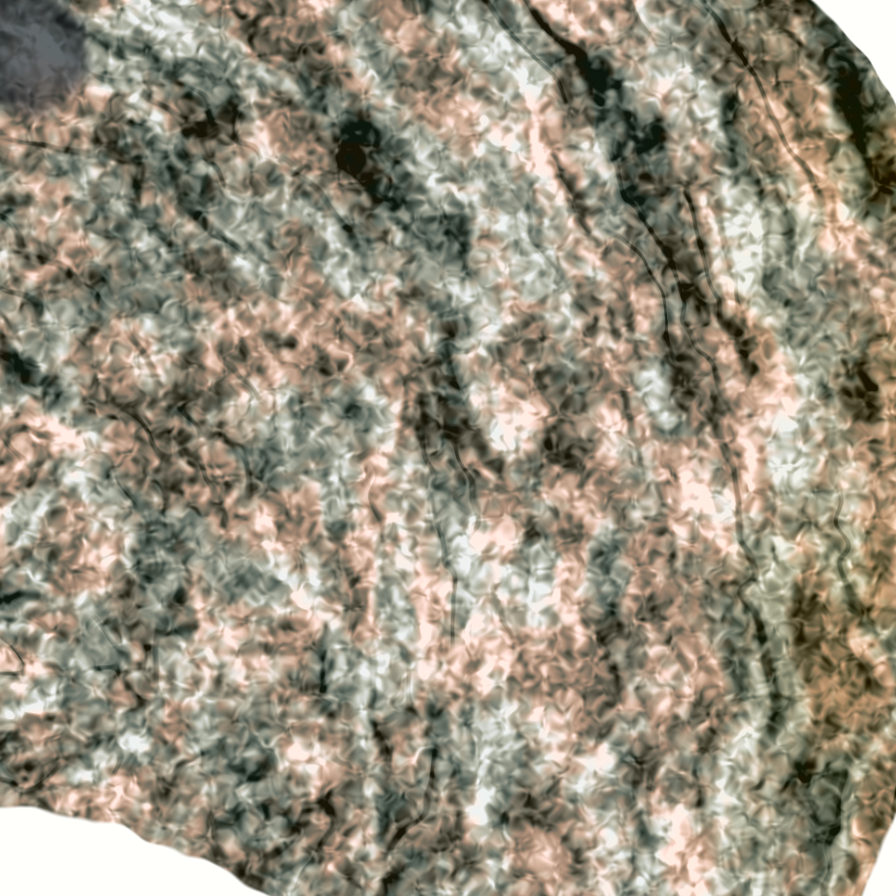
Give the GLSL for this texture, as a Shadertoy shader.

```glsl
// Foliated granite gneiss: pink and grey grains with curved dark veins, on white.

const vec2 FOLD_CENTER = vec2(-0.30, 0.25);
const vec3 PAPER = vec3(1.0, 1.0, 0.99);
const vec3 PINK_SHIFT = vec3(0.075, -0.015, -0.025);
const vec3 GREEN_SHIFT = vec3(-0.045, 0.010, 0.030);
const vec3 OCHRE_SHIFT = vec3(0.03, 0.0, -0.08);
const vec3 SLATE = vec3(0.19, 0.21, 0.22);

float hash(vec2 cell) {
    vec3 h = fract(vec3(cell.xyx) * 0.1031);
    h += dot(h, h.yzx + 33.33);
    return fract((h.x + h.y) * h.z);
}

// Smooth value noise in 0..1
float noise(vec2 p) {
    vec2 cell = floor(p), f = fract(p);
    f = f * f * (3.0 - 2.0 * f);
    float low = mix(hash(cell), hash(cell + vec2(1, 0)), f.x);
    float high = mix(hash(cell + vec2(0, 1)), hash(cell + vec2(1, 1)), f.x);
    return mix(low, high, f.y);
}

// Noise centred on zero, shifted by a seed
float grain(vec2 p, vec2 scale, float seed) {
    return noise(p * scale + seed) - 0.5;
}

vec2 warp(vec2 p, float scale, float amount, float seed) {
    vec2 offset = vec2(grain(p, vec2(scale), seed), grain(p, vec2(scale), seed + 37.0));
    return p + amount * offset;
}

// Coordinates across (x) and along (y) the curved layers
vec2 foliation(vec2 p, vec2 center) {
    vec2 d = p - center;
    return vec2(length(d), 0.85 * atan(d.y, d.x)) + 3.0;
}

// Thin broken lines along the zero level of stretched noise
float vein(vec2 q, vec2 scale, float width, float seed) {
    float line = 1.0 - smoothstep(0.3 * width, width, abs(grain(q, scale, seed)));
    return line * smoothstep(0.42, 0.68, noise(q * scale * 0.9 + seed + 71.0));
}

// Positive inside the rock, negative on the paper
float rockShape(vec2 p) {
    float d = p.x - 0.9;
    float lowerLeft = p.y - 0.095 + 1.1 * p.x * p.x;
    float upperRight = 1.0 - 0.7 * d - 4.5 * d * max(d, 0.0) - p.y;
    float lowerRight = 0.965 + 0.35 * p.y - p.x;
    return min(lowerLeft, min(upperRight, lowerRight));
}

// Brightness of the mineral mix
float rockTone(vec2 p, vec2 q) {
    mat2 turn = mat2(0.8, 0.6, -0.6, 0.8);
    vec2 g = turn * warp(p, 70.0, 0.010, 5.0) + 2.0;
    float tone = 0.645;
    tone += 0.30 * grain(q, vec2(13.0, 6.0), 11.0);
    tone += 0.42 * grain(q, vec2(34.0, 15.0), 23.0);
    tone += 0.40 * grain(q, vec2(72.0, 42.0), 31.0);
    tone += 0.42 * grain(g, vec2(118.0), 43.0);
    tone += 0.26 * grain(g, vec2(190.0), 59.0);
    tone -= 0.24 * vein(q, vec2(17.0, 4.5), 0.11, 67.0);
    tone -= 0.20 * vein(q, vec2(30.0, 9.0), 0.13, 83.0);
    return clamp(tone, 0.09, 0.98);
}

// Warm grey ramp from olive black to cream
vec3 mineralRamp(float t) {
    float green = t - 0.01 - 0.03 * smoothstep(0.40, 0.65, t);
    float blue = t - 0.07 - 0.05 * smoothstep(0.40, 0.65, t)
               + 0.05 * smoothstep(0.75, 0.95, t);
    return vec3(t, green, blue);
}

vec3 rockColor(vec2 p) {
    vec2 q = foliation(warp(warp(p, 9.0, 0.05, 3.0), 38.0, 0.016, 17.0), FOLD_CENTER);
    float tone = rockTone(p, q);
    vec3 color = mineralRamp(tone);

    // Pink feldspar in light patches, cool green among the dark grains
    float hue = noise(q * vec2(24.0, 12.0) + 91.0) + 0.5 * grain(p, vec2(85.0), 97.0);
    float pink = smoothstep(0.45, 0.80, hue) * smoothstep(0.35, 0.65, tone);
    float cool = 1.0 - smoothstep(0.20, 0.55, hue);
    color += PINK_SHIFT * pink + GREEN_SHIFT * cool;

    // Weathered right side and a dark pocket in the upper left
    color += OCHRE_SHIFT * smoothstep(0.70, 1.0, p.x) * noise(q * 14.0 + 103.0);
    float pocket = length((p - vec2(0.02, 0.96)) * vec2(1.0, 0.9));
    pocket += 0.05 * grain(p, vec2(24.0), 107.0);
    color = mix(color, SLATE * (0.5 + tone), 0.85 * (1.0 - smoothstep(0.05, 0.085, pocket)));
    return color;
}

void mainImage(out vec4 fragColor, in vec2 fragCoord) {
    vec2 p = fragCoord / iResolution.xy;
    float edge = rockShape(p) + 0.012 * grain(p, vec2(30.0), 113.0);
    float inside = smoothstep(-0.002, 0.003, edge);
    vec3 color = mix(PAPER, rockColor(p), inside);
    fragColor = vec4(clamp(color, 0.0, 1.0), 1.0);
}
```
